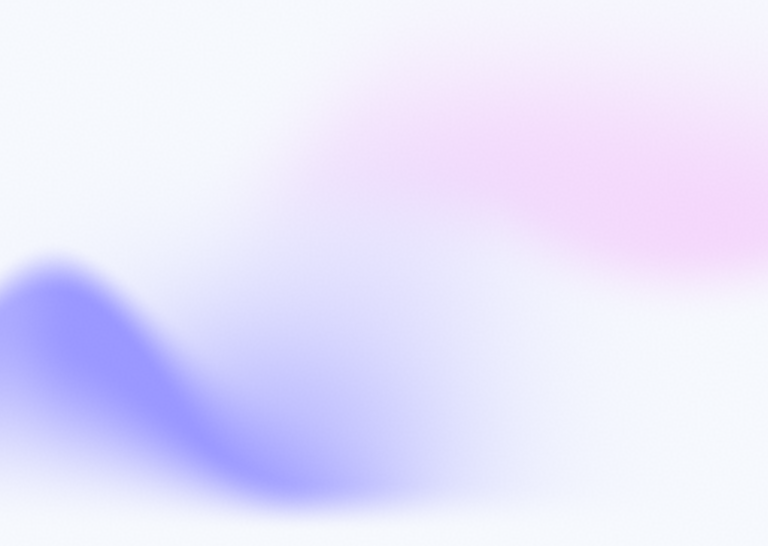
This background is drawn by a Shadertoy shader. Its source:

```glsl
// A pale backdrop with a soft periwinkle hill at lower left and a pink cloud at
// upper right, joined by lavender haze. Gaussian glows and smooth curved edges
// are layered over the base, with a faint grain of gradient noise on top.

const vec3 BASE = vec3(0.965, 0.975, 0.993);
const vec3 PERIWINKLE = vec3(0.605, 0.595, 1.0);
const vec3 LAVENDER = vec3(0.88, 0.85, 0.995);
const vec3 PINK = vec3(0.957, 0.82, 0.985);

// Elliptical Gaussian falloff, 1 at its centre
float glow(vec2 p, vec2 centre, vec2 radius) {
    vec2 q = (p - centre) / radius;
    return exp(-dot(q, q));
}

// Joins two coverages without exceeding 1
float screenBlend(float a, float b) {
    return 1.0 - (1.0 - a) * (1.0 - b);
}

vec2 hashGradient(vec2 cell) {
    vec3 h = fract(cell.xyx * vec3(0.1031, 0.1030, 0.0973));
    h += dot(h, h.yzx + 33.33);
    float angle = 6.2832 * fract((h.x + h.y) * h.z);
    return vec2(cos(angle), sin(angle));
}

float gradientNoise(vec2 p) {
    vec2 cell = floor(p);
    vec2 f = fract(p);
    vec2 w = f * f * f * (f * (f * 6.0 - 15.0) + 10.0);
    vec2 e = vec2(0.0, 1.0);
    float a = dot(hashGradient(cell), f);
    float b = dot(hashGradient(cell + e.yx), f - e.yx);
    float c = dot(hashGradient(cell + e.xy), f - e.xy);
    float d = dot(hashGradient(cell + e.yy), f - e.yy);
    return mix(mix(a, b, w.x), mix(c, d, w.x), w.y);
}

// Bell-shaped hill: crisp crest on the left, melting into haze on the right
float hillCoverage(vec2 p) {
    float bell = (p.x - 0.07) / 0.22;
    float crest = 0.08 + 0.43 * exp(-bell * bell);
    float softness = mix(0.05, 0.13, smoothstep(0.1, 0.4, p.x));
    float body = smoothstep(-softness, softness, crest - p.y);
    float sides = mix(0.8, 1.0, smoothstep(0.0, 0.1, p.x));
    return body * sides * (1.0 - smoothstep(0.35, 0.6, p.x));
}

float blueCoverage(vec2 p) {
    float haze = 0.65 * glow(p, vec2(0.34, 0.16), vec2(0.26, 0.28));
    // The floor fade is tall on the left and short under the hill's foot
    float fadeTop = mix(0.42, 0.12, smoothstep(0.0, 0.4, p.x));
    float floorFade = smoothstep(0.025, fadeTop, p.y);
    return screenBlend(hillCoverage(p), haze) * floorFade;
}

float pinkCoverage(vec2 p) {
    float core = 0.8 * glow(p, vec2(0.94, 0.59), vec2(0.30, 0.22));
    float cloud = 0.65 * glow(p, vec2(0.64, 0.70), vec2(0.30, 0.20));
    // Underside dips toward the right and rises again at the border
    float dip = p.x - 0.89;
    float underside = 0.445 + min(1.5 * dip * dip, 0.085);
    float softness = mix(0.16, 0.11, smoothstep(0.5, 0.85, p.x));
    float lowerEdge = smoothstep(underside - 0.05, underside + softness, p.y);
    return screenBlend(core, cloud) * lowerEdge;
}

void mainImage(out vec4 fragColor, in vec2 fragCoord) {
    vec2 p = fragCoord / iResolution.xy;

    // Slanted left boundary shared by the cloud and lavender haze
    float leftEdge = smoothstep(0.26, 0.46, p.x - 0.5 * (p.y - 0.72));
    float lavender = 0.45 * glow(p, vec2(0.49, 0.52), vec2(0.20, 0.20));

    vec3 color = mix(BASE, PINK, pinkCoverage(p) * leftEdge);
    color = mix(color, LAVENDER, lavender * leftEdge);
    color = mix(color, PERIWINKLE, blueCoverage(p));

    // Fine grain, scaled to the canvas
    vec2 grainPoint = p * vec2(1.407, 1.0) * 180.0;
    color += 0.008 * gradientNoise(grainPoint);

    fragColor = vec4(clamp(color, 0.0, 1.0), 1.0);
}
```
